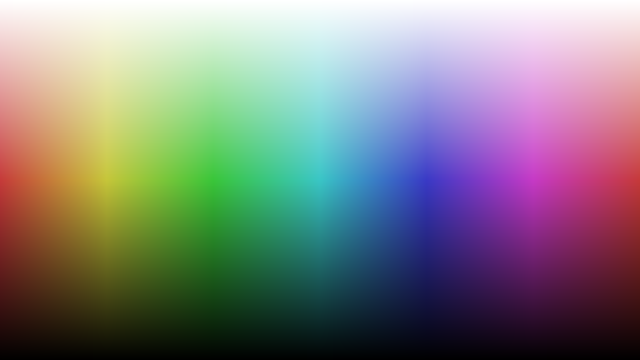
Write a Shadertoy shader that draws this background.

```glsl
// A soft colour spectrum: hue runs once around the wheel from left to right,
// lightness climbs from black at the bottom to white at the top.
// Each pixel is a direct HSL to RGB conversion at a fixed saturation.

vec3 hslToRgb(float hue, float saturation, float lightness) {
    // Piecewise linear ramps, one per channel, a third of a turn apart
    vec3 pureHue = clamp(abs(mod(hue * 6.0 + vec3(0.0, 4.0, 2.0), 6.0) - 3.0) - 1.0, 0.0, 1.0);
    float chroma = saturation * (1.0 - abs(2.0 * lightness - 1.0));
    return lightness + chroma * (pureHue - 0.5);
}

void mainImage(out vec4 fragColor, in vec2 fragCoord) {
    vec2 uv = fragCoord / iResolution.xy;
    fragColor = vec4(hslToRgb(uv.x, 0.55, uv.y), 1.0);
}
```
